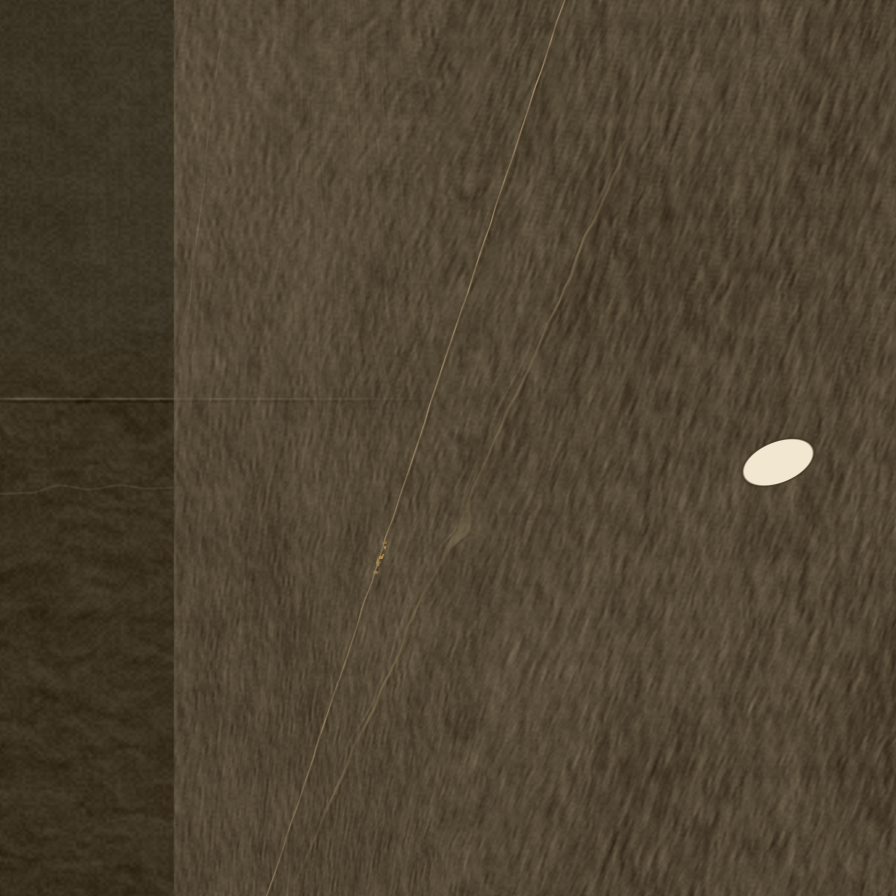
A WebGL 2 fragment shader for this texture:

```glsl
#version 300 es
precision highp float;
// Brown veined stone slabs: a dark panel at the left, grained slab, two veins and a pale oval.
uniform vec2 u_resolution;
out vec4 fragColor;

const float PANEL_EDGE = 0.194;
const float JOINT_Y = 0.555;

float hash(vec2 p) {
  return fract(sin(dot(p, vec2(127.1, 311.7))) * 43758.5453);
}

float noise(vec2 p) {
  vec2 i = floor(p), f = fract(p);
  f = f * f * (3.0 - 2.0 * f);
  return mix(mix(hash(i), hash(i + vec2(1, 0)), f.x),
             mix(hash(i + vec2(0, 1)), hash(i + vec2(1, 1)), f.x), f.y);
}

float fbm(vec2 p) {
  float sum = 0.0, amp = 0.5;
  for (int i = 0; i < 4; i++) {
    sum += amp * noise(p);
    p = mat2(1.6, 1.2, -1.2, 1.6) * p + 7.3;
    amp *= 0.5;
  }
  return sum;
}

// Soft elliptical patch, 1 at its centre
float patchAt(vec2 p, vec2 centre, vec2 size) {
  vec2 d = (p - centre) / size;
  return exp(-dot(d, d));
}

// Antialiased line from a signed distance
float stroke(float d, float halfWidth, float px) {
  return 1.0 - smoothstep(halfWidth - 0.5 * px, halfWidth + px, abs(d));
}

// Fades in at a and out at b
float span(float x, float a, float b, float soft) {
  return smoothstep(a - soft, a + soft, x) * (1.0 - smoothstep(b - soft, b + soft, x));
}

// Embossed streaks following the slanted bedding
float grain(vec2 p, float slope, vec2 scale) {
  vec2 q = vec2(p.x - slope * (p.y - 0.5), p.y);
  q.x += 0.012 * (fbm(p * 20.0) - 0.5);
  q *= scale;
  return noise(q) - noise(q + vec2(0.8, 0.3));
}

vec3 slab(vec2 p) {
  float right = smoothstep(0.3, 0.75, p.x);
  float slope = mix(0.1, 0.36, smoothstep(0.2, 0.55, p.x));
  vec2 bed = vec2(p.x - slope * (p.y - 0.5), p.y);
  float cloud = fbm(bed * vec2(12.0, 3.0)) - 0.47;
  float mottle = fbm(bed * vec2(60.0, 20.0) + 9.0) - 0.47;
  float fine = grain(p, slope, vec2(270.0, 85.0));
  float coarse = grain(p + 3.1, slope, vec2(150.0, 48.0));

  // Patches first, then streaks that deepen inside the dark ones
  float dark = 0.8 * patchAt(p, vec2(0.735, 0.14), vec2(0.06, 0.09));
  dark += 0.8 * patchAt(p, vec2(0.417, 0.62), vec2(0.03, 0.08));
  dark += 0.7 * patchAt(p, vec2(0.31, 0.33), vec2(0.04, 0.13));
  dark += 0.5 * patchAt(p, vec2(0.80, 0.70), vec2(0.17, 0.12));
  dark += 0.5 * patchAt(p, vec2(1.0, 0.2), vec2(0.10, 0.25));
  float tone = 0.05 * cloud + 0.09 * mottle - 0.036 * dark;
  tone += 0.028 * patchAt(p, vec2(0.30, 0.88), vec2(0.16, 0.25));
  tone += 0.022 * patchAt(p, vec2(0.62, 0.24), vec2(0.10, 0.16));
  tone += fine * mix(0.072, 0.065, right) + coarse * mix(0.025, 0.075, right) * (1.0 + 0.4 * dark);
  tone += 0.04 * (noise(p * 340.0) - 0.5);
  return vec3(0.323, 0.279, 0.207) + tone * vec3(1.0, 0.98, 0.88);
}

vec3 darkPanel(vec2 p, float px) {
  float lower = 1.0 - smoothstep(0.5, 0.7, p.y);
  vec2 q = p * vec2(18.0, 28.0);
  q += 2.2 * vec2(fbm(p * 14.0), fbm(p * 14.0 + 5.0));
  float relief = fbm(q) - fbm(q + vec2(0.12, 0.3));
  float ripple = noise(q * 3.5) - noise(q * 3.5 + vec2(0.2, 0.7));
  vec3 c = mix(vec3(0.232, 0.203, 0.140), vec3(0.228, 0.188, 0.127), lower);
  c += relief * mix(0.06, 0.12, lower) + ripple * mix(0.012, 0.035, lower);
  c += 0.05 * (noise(p * 300.0) - 0.5) + 0.03 * (fbm(p * 9.0) - 0.47);
  c += 0.01 * smoothstep(0.098, 0.102, p.x) * smoothstep(0.62, 0.75, p.y);
  float crack = p.y - 0.453 - 0.012 * (noise(vec2(p.x * 30.0, 2.0)) - 0.5);
  return c + 0.05 * stroke(crack, 0.001, px);
}

void main() {
  vec2 p = gl_FragCoord.xy / u_resolution;
  float px = 1.0 / min(u_resolution.x, u_resolution.y);
  float onSlab = smoothstep(-px, px, p.x - PANEL_EDGE);
  vec3 color = mix(darkPanel(p, px), slab(p), onSlab);

  // Panel edge and broken horizontal joint
  color += 0.02 * stroke(p.x - PANEL_EDGE - 0.002, 0.001, px);
  float worn = 0.5 + 0.8 * noise(vec2(p.x * 45.0, 3.0));
  float jointFade = worn * mix(0.12, 0.06 * (1.0 - smoothstep(0.25, 0.55, p.x)), onSlab);
  color += jointFade * stroke(p.y - JOINT_Y, 0.0008, px);
  color -= 0.4 * jointFade * stroke(p.y - JOINT_Y + 0.0035, 0.001, px);

  // Straight thin vein with a gold fleck
  float thin = (p.x - 0.298 - 0.332 * p.y - 0.0015 * (noise(vec2(p.y * 40.0, 1.0)) - 0.5)) * 0.949;
  float thinFade = mix(0.45, 1.0, noise(vec2(p.y * 90.0, 4.0))) * mix(0.65, 1.0, p.y);
  color = mix(color, vec3(0.64, 0.56, 0.42), thinFade * stroke(thin, 0.0005, px));
  color -= 0.025 * stroke(thin - 0.003, 0.001, px);
  float fleck = span(p.y, 0.36, 0.395, 0.004) * smoothstep(0.4, 0.65, noise(p * 360.0));
  color = mix(color, vec3(0.68, 0.54, 0.30), fleck * stroke(thin - 0.001, 0.0025, px));

  // Wandering vein, swelling near its middle
  float swell = patchAt(p, vec2(0.52, 0.41), vec2(0.06, 0.022));
  float wander = 0.008 * (fbm(vec2(p.y * 30.0, 3.0)) - 0.47) + 0.012 * swell;
  float vein = (p.x - 0.321 - 0.454 * p.y - wander) * 0.91;
  float veinFade = span(p.y, 0.06, 0.84, 0.08) * mix(0.3, 0.85, noise(vec2(p.y * 50.0, 8.0)));
  float body = stroke(vein, 0.001 + 0.005 * swell, px) * mix(1.0, 0.4 + 0.7 * noise(p * 200.0), swell);
  color = mix(color, vec3(0.47, 0.415, 0.305), veinFade * body);
  color -= 0.03 * veinFade * stroke(vein - 0.004 - 0.005 * swell, 0.0012, px);
  float branch = vein + 0.007 + 0.009 * (noise(vec2(p.y * 18.0, 6.0)) - 0.5);
  float branchFade = veinFade * smoothstep(0.35, 0.7, noise(vec2(p.y * 28.0, 11.0)));
  color += 0.07 * branchFade * stroke(branch, 0.0007, px);
  float faint = p.x - 0.115 - 0.14 * p.y - 0.01 * (noise(vec2(p.y * 14.0, 5.0)) - 0.5);
  float faintFade = span(p.y, 0.65, 0.96, 0.05) * noise(vec2(p.y * 50.0, 2.0));
  color += 0.08 * onSlab * faintFade * stroke(faint, 0.0007, px);

  // Pale tilted oval
  vec2 d = mat2(0.927, -0.375, 0.375, 0.927) * (p - vec2(0.8685, 0.484));
  float oval = (length(d / vec2(0.041, 0.0225)) - 1.0) * 0.028;
  color = mix(color, vec3(0.25, 0.20, 0.13), 0.6 * stroke(oval, 0.002, px));
  color = mix(color, vec3(0.95, 0.91, 0.82), 1.0 - smoothstep(-px, px, oval));
  fragColor = vec4(clamp(color, 0.0, 1.0), 1.0);
}
```
